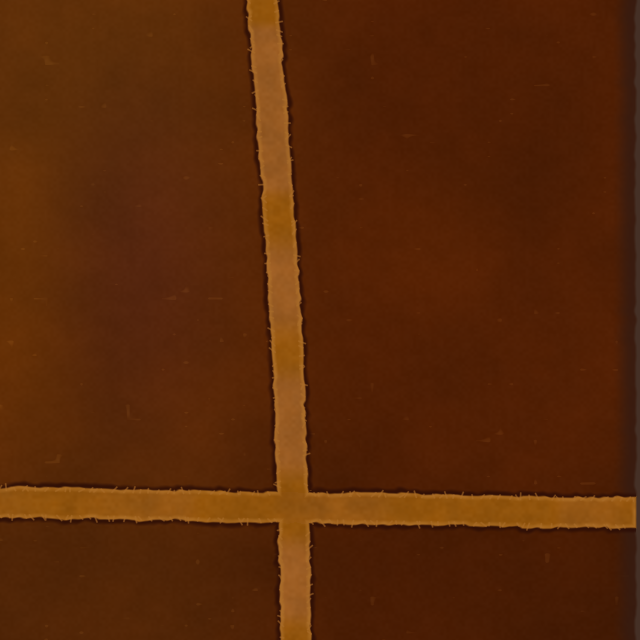
Write a Shadertoy shader that draws this texture.

```glsl
// Brown leather panel crossed by two frayed ochre strips and a grey right border.
// The strips are distance bands with noisy edges, a pale rim, a dark outline
// and short slanted threads repeated along their length.

float hash(vec2 p) {
    return fract(sin(dot(p, vec2(127.1, 311.7))) * 43758.5453);
}

float noise(vec2 p) {
    vec2 i = floor(p), f = fract(p);
    f = f * f * (3.0 - 2.0 * f);
    return mix(mix(hash(i), hash(i + vec2(1, 0)), f.x),
               mix(hash(i + vec2(0, 1)), hash(i + vec2(1, 1)), f.x), f.y);
}

float fbm(vec2 p) {
    float sum = 0.0, amp = 0.5;
    for (int i = 0; i < 4; i++) {
        sum += amp * noise(p);
        p = p * 2.03 + 17.3;
        amp *= 0.5;
    }
    return sum;
}

float segment(vec2 p, vec2 a, vec2 b) {
    vec2 pa = p - a, ba = b - a;
    return length(pa - ba * clamp(dot(pa, ba) / dot(ba, ba), 0.0, 1.0));
}

// Signed distance to a strip; q.x runs along it, q.y across it
float stripDistance(vec2 q, float halfWidth, float seed) {
    float side = step(0.0, q.y) * 31.0 + seed;
    float fray = noise(vec2(q.x * 95.0 + abs(q.y) * 50.0, side)) - 0.5;
    float wave = noise(vec2(q.x * 28.0, side + 7.0)) - 0.5;
    return abs(q.y) - halfWidth + 0.0035 * fray + 0.003 * wave;
}

// Distance to the loose threads on both edges of a strip
float threadDistance(vec2 q, float halfWidth, float seed) {
    float side = step(0.0, q.y) * 31.0 + seed;
    float cell = floor(q.x * 75.0), d = 1.0;
    for (float i = -1.0; i <= 1.0; i++) {
        float id = cell + i;
        float reach = hash(vec2(id, side + 3.0));
        float slant = hash(vec2(id, side + 5.0)) - 0.35;
        vec2 root = vec2((id + hash(vec2(id, side))) / 75.0, halfWidth - 0.005);
        vec2 tip = root + vec2(0.013 * slant, 0.004 + 0.006 * reach * reach);
        d = min(d, segment(vec2(q.x, abs(q.y)), root, tip));
    }
    return d;
}

vec3 leather(vec2 uv) {
    vec3 col = mix(vec3(0.350, 0.160, 0.028), vec3(0.305, 0.117, 0.014),
                   smoothstep(0.2, 0.62, uv.x));
    // Olive upper left, reddish plum patch and warm left edge
    col += vec3(0.015, 0.022, 0.006) * smoothstep(0.55, 0.0, length(uv - vec2(0.1, 0.9)));
    col += vec3(-0.015, -0.018, 0.026) * smoothstep(0.24, 0.0, length((uv - vec2(0.22, 0.6)) * vec2(1.2, 0.6)));
    col += vec3(0.045, 0.025, -0.005) * smoothstep(0.2, 0.0, length((uv - vec2(0.0, 0.5)) * vec2(1.0, 0.5)));
    col += vec3(0.025, 0.012, 0.0) * smoothstep(0.2, 0.0, length(uv - vec2(0.66, 0.63)));
    col *= 1.0 - 0.07 * smoothstep(0.4, 0.1, uv.y);
    // Soft mottling and fine grain
    col *= 0.88 + 0.25 * fbm(uv * 7.0 + 3.0);
    col += vec3(0.02, 0.012, 0.008) * (fbm(uv * vec2(45.0, 60.0)) - 0.47);
    col += 0.012 * (noise(uv * 210.0) - 0.5);
    // Sparse scuffs
    float scuff = noise(uv * vec2(55.0, 90.0) + 9.0);
    col += vec3(0.05, 0.04, 0.02) * smoothstep(0.93, 0.99, scuff);
    return col;
}

void mainImage(out vec4 fragColor, in vec2 fragCoord) {
    vec2 uv = fragCoord / iResolution.xy;
    float aa = 1.2 / iResolution.y;

    // Right border: plum shading, then a thin grey edge
    vec3 col = leather(uv);
    float ragged = 0.004 * (noise(vec2(uv.y * 70.0, 4.0)) - 0.5);
    col = mix(col, vec3(0.21, 0.105, 0.065), 0.85 * smoothstep(0.955, 0.988, uv.x + ragged));
    col = mix(col, vec3(0.27, 0.19, 0.15), smoothstep(0.990, 0.996, uv.x + ragged));

    // Strip coordinates: a gently bowed upright and a tilted crossbar
    vec2 upright = vec2(uv.y, uv.x - (0.462 - 0.010 * uv.y - 0.043 * uv.y * uv.y));
    vec2 bar = vec2(uv.x, uv.y - (0.215 - 0.017 * uv.x));
    float dUpright = stripDistance(upright, 0.0240, 1.0);
    float dBar = max(stripDistance(bar, 0.0240, 12.0), uv.x - 0.994);
    float d = min(dUpright, dBar);

    // Dark outline, broken up along the edges
    float gap = noise(uv * 75.0);
    float outline = smoothstep(0.0095, 0.002, d + 0.004 * (gap - 0.5));
    col = mix(col, vec3(0.17, 0.05, 0.02), 0.85 * outline * step(uv.x, 0.994));

    // Strip body: tan upright with amber patches, amber crossbar
    float amber = smoothstep(0.50, 0.72, noise(vec2(uv.y * 9.0 + 2.0, 3.0)));
    amber = max(amber, smoothstep(0.075, 0.03, abs(bar.y)));
    vec3 body = mix(vec3(0.595, 0.355, 0.135), vec3(0.565, 0.325, 0.045), amber);
    float tanPatch = smoothstep(0.45, 0.8, noise(vec2(uv.x * 11.0, 8.0)));
    body = mix(body, vec3(0.58, 0.34, 0.10), 0.6 * tanPatch * step(dBar, 0.0));
    body *= 0.91 + 0.18 * fbm(uv * 38.0);
    body += 0.025 * (noise(uv * 170.0) - 0.5);

    // Pale rim just inside the edge
    float rim = smoothstep(-0.0085, -0.002, d) * (0.45 + 0.55 * noise(uv * 110.0));
    body = mix(body, vec3(0.69, 0.45, 0.17), 0.75 * rim);
    col = mix(col, body, smoothstep(aa, -aa, d));

    // Loose threads, hidden where one strip covers the other
    float threads = min(threadDistance(upright, 0.024, 1.0) + step(dBar, 0.003),
                        threadDistance(bar, 0.024, 12.0) + step(dUpright, 0.003) + step(0.99, uv.x));
    col = mix(col, vec3(0.66, 0.42, 0.16), 0.6 * smoothstep(0.0007 + aa, 0.0, threads));

    fragColor = vec4(clamp(col, 0.0, 1.0), 1.0);
}
```
